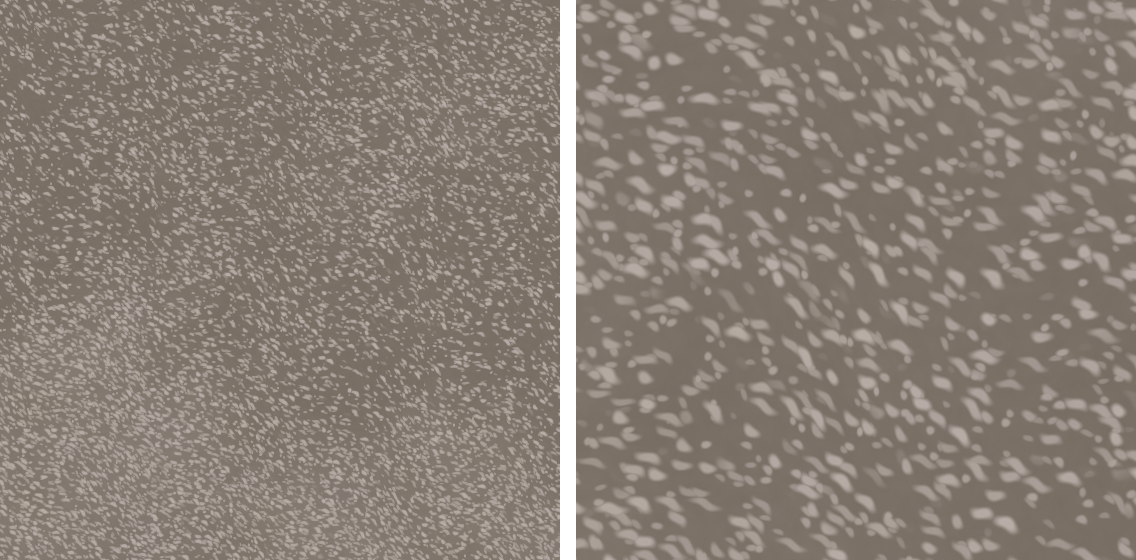
Left: the whole. Right: its middle third, enlarged.
Reproduce this texture procedurally as a WebGL 2 fragment shader.

```glsl
#version 300 es
precision highp float;
// Taupe ground strewn with short, pale, slanting flecks that gather into hazy drifts.

#define GROUND vec3(0.468, 0.428, 0.388)
#define PALE vec3(0.700, 0.658, 0.630)
#define SLANT -0.56
#define TILT_SPREAD 0.75
#define FLECK_CELL vec2(0.0165, 0.0086)
#define FLECK_RADII vec2(0.0078, 0.0034)
#define SPECK_CELL vec2(0.0098, 0.0074)
#define SPECK_RADII vec2(0.0037, 0.0025)
#define SOFTNESS 0.42
#define HAZE 0.20

uniform vec2 u_resolution;
out vec4 fragColor;

vec3 hash3(vec2 cell) {
  vec3 p = fract(vec3(cell.xyx) * vec3(0.1031, 0.1030, 0.0973));
  p += dot(p, p.yxz + 33.33);
  return fract((p.xxy + p.yzz) * p.zyx);
}

mat2 rotation(float angle) {
  float c = cos(angle), s = sin(angle);
  return mat2(c, s, -s, c);
}

// Layered sines, roughly -1 to 1
float waves(vec2 p) {
  float sum = 0.0, weight = 0.5;
  for (int i = 0; i < 4; i++) {
    sum += weight * sin(p.x + 1.7 * sin(p.y * 0.8 + float(i))) * cos(p.y + sin(p.x * 0.7));
    p = rotation(0.9) * p * 1.9 + 2.3;
    weight *= 0.62;
  }
  return sum;
}

// Share of cells that hold a fleck: heaviest at the lower left
float density(vec2 uv) {
  float edge = 0.40 - 0.22 * uv.x + 0.05 * sin(uv.x * 9.0);
  float drift = 1.0 - smoothstep(-0.16, 0.16, uv.y - edge);
  float band = exp(-pow((uv.y - 0.25 - 0.72 * uv.x) / 0.17, 2.0));
  return 0.43 + 0.30 * drift + 0.11 * band + 0.17 * waves(uv * 12.0);
}

// Cellular scatter of soft ellipses; returns the strongest cover
float scatter(vec2 p, vec2 cellSize, vec2 radii, float share, float seed) {
  vec2 home = floor(p / cellSize);
  float cover = 0.0;
  for (int y = -1; y <= 1; y++) {
    for (int x = -1; x <= 1; x++) {
      vec2 cell = home + vec2(x, y);
      vec3 place = hash3(cell + seed);
      vec3 form = hash3(cell + seed + 71.7);
      vec2 center = (cell + 0.12 + 0.76 * place.xy) * cellSize;
      vec2 q = rotation((form.x - 0.5) * TILT_SPREAD) * (p - center);
      q.y += 0.0008 * sin(q.x * 420.0 + form.y * 6.28);
      vec2 size = radii * mix(vec2(0.58, 0.72), vec2(1.20, 1.12), form.yz);
      float dist = length(q / size);
      float body = 1.0 - smoothstep(0.88 - SOFTNESS, 0.88 + SOFTNESS, dist);
      float present = smoothstep(-0.05, 0.05, share - place.z);
      cover = max(cover, body * present * mix(0.62, 1.08, form.z));
    }
  }
  return cover;
}

void main() {
  vec2 uv = gl_FragCoord.xy / u_resolution.y;
  float share = density(uv);

  // Turn to the slant and bend the rows a little
  vec2 p = rotation(-SLANT) * uv + 3.0;
  p += 0.006 * vec2(sin(p.y * 31.0), sin(p.x * 23.0 + p.y * 11.0));

  float flecks = scatter(p, FLECK_CELL, FLECK_RADII, share, 11.0);
  float specks = scatter(p + 0.37, SPECK_CELL, SPECK_RADII, share * 0.62, 143.0);
  float cover = max(flecks, specks * 0.82);

  // Pale haze under the dense drifts and faint mottling of the ground
  float haze = HAZE * smoothstep(0.40, 0.95, share);
  float mottle = 0.035 * waves(p * 190.0) + 0.02 * waves(uv * 28.0);
  float tone = clamp(mix(haze + 0.03, 1.0, cover) + mottle, 0.0, 1.1);

  // Slight cool and warm shifts among the pale parts
  vec3 tint = vec3(0.004, -0.003, 0.012) * waves(uv * 17.0 + 5.0) * tone;
  fragColor = vec4(mix(GROUND, PALE, tone) + tint, 1.0);
}
```
